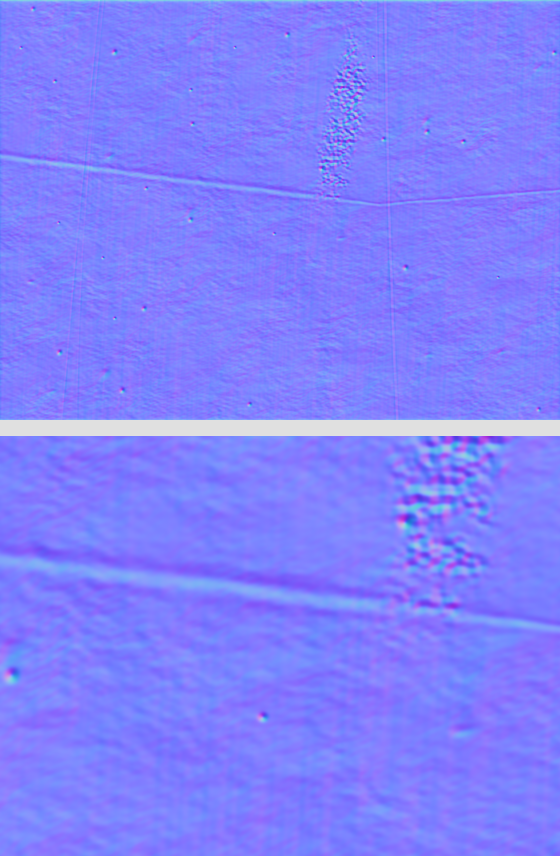
Top, the full canvas; bottom, a detail of the centre.
Give the GLSL for this texture map, as a Shadertoy shader.

```glsl
// Tangent-space normal map of a worn plaster wall: panel seams, fine grain, streaks, pits and a flaking strip.
#define FINE_GRAIN 0.00075
#define MID_GRAIN 0.0014
#define SWELL 0.0040
#define BROAD_TILT 0.010
#define STREAKS 0.0008
#define FLAKES 0.0046
#define SEAM_DEPTH 0.0021
#define JOINT_DEPTH 0.00050
#define PIT_DEPTH 0.0040
#define SAMPLE_STEP 0.0011

vec2 hash2(vec2 p) {
    vec3 q = fract(p.xyx * vec3(0.1031, 0.1030, 0.0973));
    q += dot(q, q.yzx + 33.33);
    return fract((q.xx + q.yz) * q.zy);
}

// Gradient noise, roughly -0.7 to 0.7
float corner(vec2 cell, vec2 offset, vec2 f) {
    return dot(hash2(cell + offset) * 2.0 - 1.0, f - offset);
}

float noise(vec2 p) {
    vec2 i = floor(p), f = p - i;
    vec2 u = f * f * f * (f * (f * 6.0 - 15.0) + 10.0);
    float low = mix(corner(i, vec2(0, 0), f), corner(i, vec2(1, 0), f), u.x);
    float high = mix(corner(i, vec2(0, 1), f), corner(i, vec2(1, 1), f), u.x);
    return mix(low, high, u.y);
}

vec2 rotate(vec2 p, float a) {
    float c = cos(a), s = sin(a);
    return vec2(c * p.x + s * p.y, c * p.y - s * p.x);
}

float groove(float d, float width) {
    return -exp(-d * d / (width * width));
}

// One randomly placed dent in some of the cells, mostly small
float pits(vec2 p, float cellSize, vec2 radius, float chance) {
    vec2 cell = floor(p / cellSize);
    vec2 pick = hash2(cell + 71.0);
    vec2 centre = (cell + 0.2 + 0.6 * hash2(cell + 19.0)) * cellSize;
    float size = 0.6 + 0.6 * pick.y * pick.y;
    vec2 d = rotate(p - centre, pick.y * 1.4 - 0.4) / (radius * size);
    return -step(pick.x, chance) * size * exp(-dot(d, d));
}

// Long bent seam across the wall and the two upright double joints
float seams(vec2 p) {
    float wobble = 0.003 * noise(p * 9.0) + 0.0012 * noise(p * 45.0);
    float seamY = max(0.632 - 0.130 * p.x, 0.442 + 0.080 * p.x) + wobble;
    float d = p.y - seamY;
    float wide = 1.0 - smoothstep(0.60, 0.92, p.x);
    float h = SEAM_DEPTH * mix(0.45, 1.0, wide) * groove(d, mix(0.0036, 0.0072, wide));
    h -= 0.45 * SEAM_DEPTH * mix(0.5, 1.0, wide) * groove(d + mix(0.006, 0.012, wide), mix(0.004, 0.007, wide));

    float wear = 0.9 + 0.9 * noise(p * vec2(3.0, 14.0));
    float drop = 1.0 - p.y;
    float leftX = 0.148 + p.y * (0.083 + 0.007 * p.y) + 0.4 * wobble;
    float rightX = 0.943 - p.y * (0.050 - 0.022 * p.y) + 0.4 * wobble;
    float joints = groove(p.x - leftX, 0.0026);
    joints += 0.7 * groove(p.x - leftX - 0.010 - 0.026 * drop * drop * drop, 0.0024);
    joints -= groove(p.x - rightX, 0.0026);
    joints += 0.7 * groove(p.x - rightX - 0.006, 0.0024);
    joints += 0.8 * smoothstep(0.6, 0.9, p.y) * groove(p.x - rightX + 0.017, 0.0026);
    return h + JOINT_DEPTH * wear * joints;
}

// Strip of flaked, crumbly surface that thins out into loose crumbs
float flakes(vec2 p) {
    float t = p.y - 0.47;
    float d = (p.x - 0.768 - t * (0.24 - 0.16 * t)) / 0.050;
    float core = exp(-d * d) * smoothstep(0.40, 0.64, p.y) * (1.0 - 0.6 * smoothstep(0.80, 0.93, p.y));
    float mask = smoothstep(0.15, 1.05, core * (1.0 + 1.1 * noise(p * 38.0) + 0.9 * noise(p * 17.0)));
    return mask * (noise(p * vec2(105.0, 125.0)) + 0.7 * noise(p * vec2(60.0, 72.0) + 7.0));
}

float height(vec2 p) {
    vec2 warped = p + 0.012 * vec2(noise(p * 9.0), noise(p * 9.0 + 31.0));
    float patchy = 1.0 + 1.1 * noise(p * 11.0 + 50.0);
    float grain = noise(rotate(warped, -0.28) * vec2(52.0, 100.0));
    grain += 0.55 * noise(rotate(warped, 0.40) * vec2(95.0, 165.0) + 23.0);
    float h = FINE_GRAIN * patchy * grain;
    h += MID_GRAIN * patchy * noise(rotate(warped, 0.15) * vec2(26.0, 50.0) + 13.0);
    h += SWELL * noise(rotate(warped, 0.50) * vec2(9.0, 16.0) + 5.0);
    h += BROAD_TILT * noise(p * 2.6 + 3.0);
    float streakX = p.x - 0.05 * p.y;
    float streakWear = 0.8 + 1.0 * noise(p * vec2(5.0, 4.0) + 80.0);
    h += STREAKS * streakWear * noise(vec2(streakX * 55.0, p.y * 3.6));
    h += 0.4 * STREAKS * streakWear * noise(vec2(streakX * 130.0, p.y * 6.0 + 9.0));
    h += PIT_DEPTH * pits(p, 0.105, vec2(0.0044, 0.0040), 0.20);
    h += 0.7 * PIT_DEPTH * pits(p + 0.37, 0.19, vec2(0.013, 0.0065), 0.25);
    return h + seams(p) + FLAKES * flakes(p);
}

void mainImage(out vec4 fragColor, in vec2 fragCoord) {
    vec2 p = fragCoord / iResolution.y;
    float right = iResolution.x / iResolution.y;
    vec2 e = vec2(SAMPLE_STEP, 0.0);
    vec2 slope = vec2(height(p + e.xy) - height(p - e.xy),
                      height(p + e.yx) - height(p - e.yx)) / (2.0 * SAMPLE_STEP);

    // Rolled-off borders
    vec2 tilt = -slope + vec2(0.004, 0.0);
    tilt.y += 1.1 * exp((p.y - 1.0) / 0.0030) + 0.4 * exp(-p.y / 0.0022);
    tilt.x -= 0.25 * exp(-p.x / 0.0035) + 0.15 * exp((p.x - right) / 0.0030);

    vec3 normal = normalize(vec3(tilt, 1.0));
    fragColor = vec4(0.5 + 0.5 * normal, 1.0);
}
```
